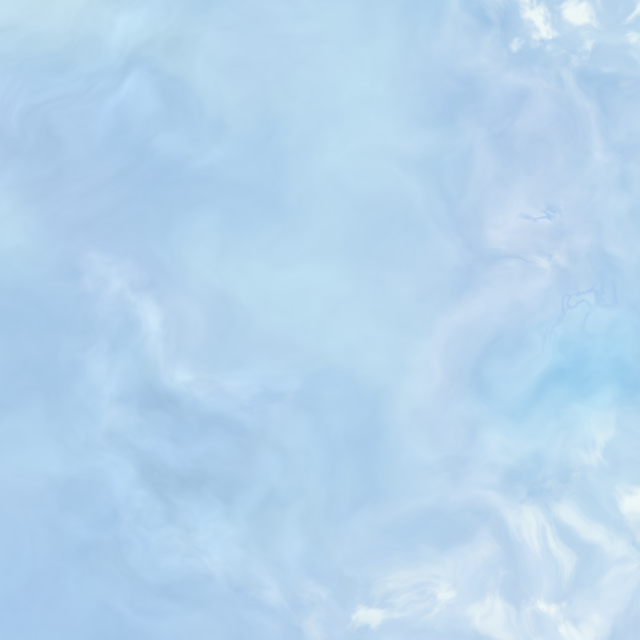
Give the GLSL for this texture, as a WebGL 2 fragment shader.

```glsl
#version 300 es
precision highp float;

uniform vec2 u_resolution;
out vec4 fragColor;

// Integer hash giving a gradient vector in [-1, 1]
vec2 hashGradient(ivec2 cell) {
    uvec2 h = uvec2(cell + 4096) * uvec2(1597u, 3797u);
    uint n = (h.x ^ h.y) * 277803737u;
    n = (n ^ (n >> 15)) * 739391u;
    n ^= n >> 13;
    n *= 668265u;
    n ^= n >> 16;
    return vec2(n & 1023u, (n >> 10) & 1023u) / 511.5 - 1.0;
}

float gradientNoise(vec2 p) {
    ivec2 i = ivec2(floor(p));
    vec2 f = fract(p);
    vec2 u = f * f * f * (f * (f * 6.0 - 15.0) + 10.0);
    float a = dot(hashGradient(i), f);
    float b = dot(hashGradient(i + ivec2(1, 0)), f - vec2(1, 0));
    float c = dot(hashGradient(i + ivec2(0, 1)), f - vec2(0, 1));
    float d = dot(hashGradient(i + ivec2(1, 1)), f - vec2(1, 1));
    return mix(mix(a, b, u.x), mix(c, d, u.x), u.y);
}

// Signed fractal noise, each octave rotated
float fbm(vec2 p, int octaves) {
    float sum = 0.0, amplitude = 1.0;
    for (int i = 0; i < octaves; i++) {
        sum += amplitude * gradientNoise(p);
        p = mat2(1.6, 1.2, -1.2, 1.6) * p + 7.3;
        amplitude *= 0.5;
    }
    return sum;
}

// Soft elliptical region
float glow(vec2 p, vec2 center, vec2 radius) {
    vec2 d = (p - center) / radius;
    return exp(-dot(d, d));
}

// Soft band around a segment
float band(vec2 p, vec2 a, vec2 b, float width) {
    vec2 ab = b - a;
    float t = clamp(dot(p - a, ab) / dot(ab, ab), 0.0, 1.0);
    float d = length(p - a - ab * t) / width;
    return exp(-d * d);
}

void main() {
    vec2 p = gl_FragCoord.xy / u_resolution;
    vec2 warp = vec2(fbm(p * 4.0 + 3.1, 4), fbm(p * 4.0 + 19.7, 4));
    vec2 q = p + 0.09 * warp;

    // Broad haze drifting between blue and pale cyan
    float broad = fbm(q * vec2(2.6, 3.4) + 5.2, 5);
    vec3 color = mix(vec3(0.65, 0.785, 0.91), vec3(0.74, 0.865, 0.94), smoothstep(-0.5, 0.5, broad));
    float lilac = smoothstep(-0.1, 0.5, fbm(q * 3.1 + 31.0, 4));
    color = mix(color, vec3(0.71, 0.81, 0.92), 0.5 * lilac);
    color = mix(color, vec3(0.63, 0.77, 0.92), 0.65 * glow(q, vec2(0.0), vec2(0.3, 0.25)));

    // Regional tints on the right
    float pink = glow(q, vec2(0.83, 0.65), vec2(0.12, 0.22)) + 0.6 * glow(q, vec2(0.72, 0.44), vec2(0.12, 0.1));
    color = mix(color, vec3(0.81, 0.86, 0.94), 0.6 * min(pink, 1.0));
    color = mix(color, vec3(0.63, 0.84, 0.95), 0.75 * glow(q, vec2(0.92, 0.42), vec2(0.13, 0.1)));
    color = mix(color, vec3(0.81, 0.88, 0.95), 0.7 * glow(q, vec2(0.88, 0.02), vec2(0.4, 0.17)));

    // Diagonal streaks, rising rightward above and falling rightward below
    vec2 rising = mat2(0.8, -0.6, 0.6, 0.8) * q;
    vec2 falling = mat2(0.77, 0.64, -0.64, 0.77) * q;
    float upperLeft = glow(p, vec2(0.1, 0.92), vec2(0.24, 0.2));
    float lowerLeft = glow(p, vec2(0.3, 0.22), vec2(0.2, 0.22));
    color += 0.11 * upperLeft * fbm(rising * vec2(7.0, 18.0), 5);
    color += 0.09 * lowerLeft * fbm(falling * vec2(9.0, 16.0), 5);
    color = mix(color, vec3(0.82, 0.93, 0.95), 0.6 * glow(q, vec2(0.06, 0.98), vec2(0.17, 0.09)));

    // Ragged ridges crossing the left half
    float ridge = band(q, vec2(0.14, 0.56), vec2(0.40, 0.37), 0.045)
        + 0.8 * band(q, vec2(0.15, 0.45), vec2(0.18, 0.34), 0.05)
        + 0.7 * band(q, vec2(0.2, 0.2), vec2(0.42, 0.07), 0.05);
    float puffs = fbm(q * 15.0 + 11.0, 5);
    color += vec3(0.13, 0.1, 0.06) * ridge * (0.25 + puffs);

    // Small puffs, strongest at the right and lower edges
    float fluff = smoothstep(0.5, 0.85, p.x) + 0.6 * smoothstep(0.3, 0.0, p.y) * smoothstep(0.3, 0.6, p.x);
    color += vec3(0.12, 0.08, 0.04) * min(fluff, 1.0) * fbm(q * 11.0 + 23.0, 5);

    // Bright sunlit tufts
    float sunlit = 1.3 * glow(q, vec2(0.95, 0.98), vec2(0.15, 0.1))
        + 0.7 * glow(q, vec2(0.62, 0.04), vec2(0.16, 0.07))
        + 0.8 * glow(q, vec2(0.87, 0.08), vec2(0.12, 0.12))
        + 0.8 * glow(q, vec2(0.99, 0.25), vec2(0.08, 0.08))
        + 0.6 * glow(q, vec2(0.81, 0.6), vec2(0.05, 0.05));
    float tufts = smoothstep(-0.15, 0.5, fbm(q * vec2(19.0, 16.0) + 41.0, 5));
    color = mix(color, vec3(0.95, 0.98, 0.97), min(0.95 * sunlit * (0.15 + tufts), 0.9));

    // Thin blue gaps between the clouds
    float gaps = glow(p, vec2(0.89, 0.62), vec2(0.1, 0.13)) + glow(p, vec2(0.94, 0.93), vec2(0.08, 0.06));
    float vein = smoothstep(0.12, 0.0, abs(fbm(q * 13.0 + 57.0, 5)));
    float broken = smoothstep(0.0, 0.3, fbm(q * 9.0 + 71.0, 3));
    color = mix(color, vec3(0.6, 0.75, 0.91), 0.75 * min(gaps, 1.0) * vein * broken);

    // Faint fine mottling
    color += 0.012 * fbm(q * 30.0 + 83.0, 3);
    fragColor = vec4(clamp(color, 0.0, 1.0), 1.0);
}
```
